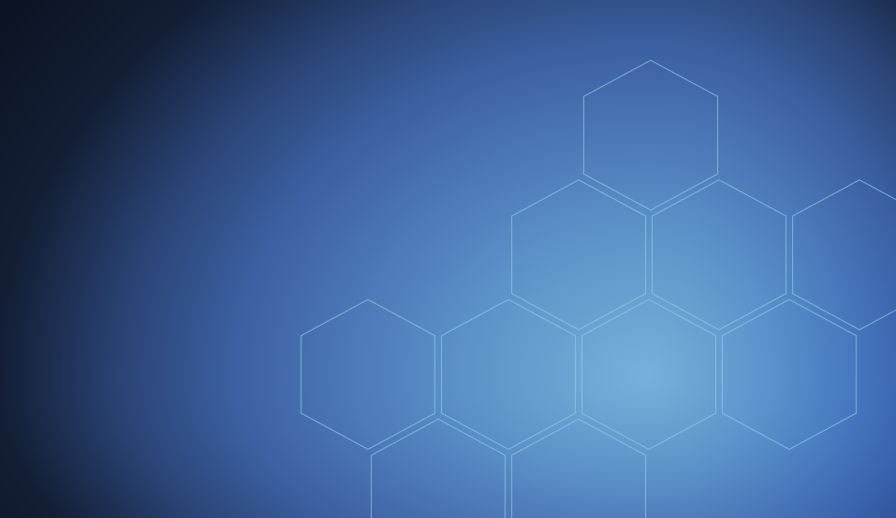
Give the GLSL for this background, as a Shadertoy shader.

```glsl
// A soft blue glow, right of centre, fading to navy corners, under a
// cluster of thin outlined hexagons. The glow is a lopsided radial ramp;
// the cells come from a staggered lattice and one hexagon distance.

const vec2 GLOW_CENTRE = vec2(1.250, 0.272);
const vec2 CELL_STEP   = vec2(0.2711, 0.2309);  // column and row spacing
const vec2 CELL_HALF   = vec2(0.1292, 0.1446);  // half width, half height
const vec2 CELL_ORIGIN = vec2(1.2526, 0.739);   // centre of the top cell
const vec3 LINE_COLOUR = vec3(0.56, 0.80, 0.92);
const float LINE_WIDTH = 0.0022;

// Colour stops of the glow: rgb, then distance from the centre
const vec4 STOPS[7] = vec4[7](
    vec4(0.47, 0.69, 0.855, 0.00),
    vec4(0.37, 0.58, 0.790, 0.27),
    vec4(0.30, 0.475, 0.72, 0.46),
    vec4(0.235, 0.375, 0.63, 0.64),
    vec4(0.16, 0.26, 0.450, 0.82),
    vec4(0.075, 0.12, 0.21, 1.00),
    vec4(0.045, 0.08, 0.14, 1.20));

vec3 ramp(float t) {
    vec3 colour = STOPS[0].rgb;
    for (int i = 1; i < 7; i++) {
        float blend = clamp((t - STOPS[i - 1].w) / (STOPS[i].w - STOPS[i - 1].w), 0.0, 1.0);
        colour = mix(colour, STOPS[i].rgb, blend);
    }
    return colour;
}

// Radial distance with a separate reach on each side of the centre
float glowDistance(vec2 p, vec2 centre) {
    vec2 d = p - centre;
    vec2 reach = vec2(d.x < 0.0 ? 1.25 : 0.84, d.y < 0.0 ? 0.65 : 1.00);
    return length(d / reach);
}

// Signed distance to a pointy-topped hexagon with the given half size
float hexagon(vec2 p, vec2 halfSize) {
    p = abs(p);
    vec2 slope = normalize(vec2(0.54, 1.0));
    float cap = dot(p - vec2(0.0, halfSize.y), slope);
    return max(p.x - halfSize.x, cap);
}

// First and last column present in each row, counted from the top
ivec2 rowSpan(int row) {
    if (row == 0) return ivec2(0, 0);
    if (row == 1) return ivec2(0, 2);
    if (row == 2) return ivec2(-2, 1);
    return ivec2(-1, 0);
}

// Distance to the nearest outline in the cluster
float clusterOutline(vec2 p) {
    float nearest = 1e3;
    for (int row = 0; row < 4; row++) {
        ivec2 span = rowSpan(row);
        float stagger = -0.5 * float(row % 2);
        float nudge = row == 0 ? 0.0035 : 0.0;
        for (int column = span.x; column <= span.y; column++) {
            vec2 cell = vec2(float(column) + stagger, -float(row));
            vec2 centre = CELL_ORIGIN + cell * CELL_STEP + vec2(nudge, 0.0);
            nearest = min(nearest, abs(hexagon(p - centre, CELL_HALF)));
        }
    }
    return nearest;
}

void mainImage(out vec4 fragColor, in vec2 fragCoord) {
    vec2 p = fragCoord / iResolution.y;
    float pixel = 1.0 / iResolution.y;

    // Background glow, tinted bluer toward the lower right edge
    float t = glowDistance(p, GLOW_CENTRE);
    vec3 colour = ramp(t);
    float lowerRight = smoothstep(1.3, 1.75, p.x) * smoothstep(0.8, 0.2, p.y);
    colour += vec3(-0.02, 0.0, 0.04) * lowerRight;

    // Outlines, with coverage kept constant on coarse canvases
    float halfWidth = 0.5 * LINE_WIDTH;
    float coverage = clamp((halfWidth - clusterOutline(p)) / pixel + 0.5, 0.0, 1.0);
    colour = mix(colour, LINE_COLOUR, 0.6 * coverage);

    fragColor = vec4(colour, 1.0);
}
```
